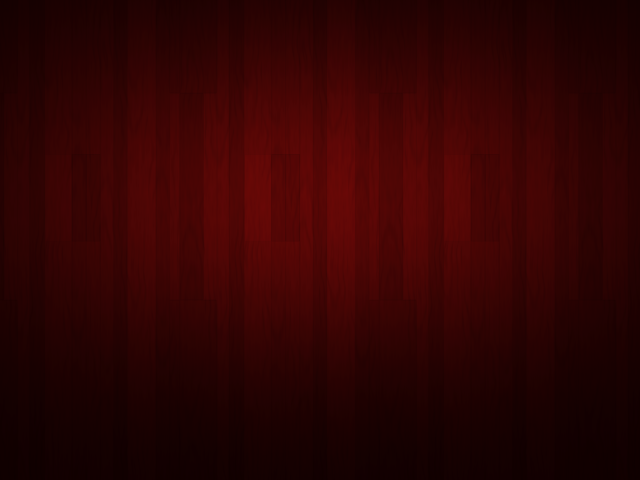
Write a WebGL 1 fragment shader that draws this texture.

```glsl
precision highp float;

uniform vec2 u_resolution;

const float TILE_WIDTH = 0.3117;
const float TILE_START = 0.3815;
const float TONE_CONTRAST = 0.72;

float hash(vec2 p) {
  return fract(sin(dot(p, vec2(12.9, 78.2))) * 4375.5);
}

// Soft-edged interval from low to high
float band(float x, float low, float high, float soft) {
  return smoothstep(low - soft, low + soft, x)
       * (1.0 - smoothstep(high - soft, high + soft, x));
}

// Tone multiplier of one board, with a faint groove along its outline
float board(vec2 p, vec2 span, vec2 ends, float tone, vec2 soft) {
  float mask = band(p.x, span.x, span.y, soft.x) * band(p.y, ends.x, ends.y, soft.y);
  float side = min(abs(p.x - span.x), abs(p.x - span.y)) / soft.x;
  float tip = min(abs(p.y - ends.x), abs(p.y - ends.y)) / soft.y;
  float groove = 1.0 - smoothstep(0.3, 1.8, min(side, tip));
  float softened = mix(1.0, tone, TONE_CONTRAST);
  return mix(1.0, softened * (1.0 - 0.07 * groove), mask);
}

// Distance to the nearest scattered cell point
float cellular(vec2 p) {
  vec2 cell = floor(p);
  float nearest = 2.0;
  for (int j = -1; j <= 1; j++) {
    for (int i = -1; i <= 1; i++) {
      vec2 c = cell + vec2(float(i), float(j));
      vec2 point = c + vec2(hash(c), hash(c + 17.3));
      nearest = min(nearest, length(p - point));
    }
  }
  return nearest;
}

// Thin dark growth lines, one column of long arches per board
float rings(vec2 p) {
  float column = p.x * 7.0 + 0.37;
  float id = mod(floor(column), 7.0);
  float x = fract(column) - 0.5;
  float y = fract(p.y * 2.2 + 0.2 + hash(vec2(id, 3.0))) - 0.5;
  x += 0.05 * sin(p.y * 31.0 + id * 2.0) + 0.02 * sin(p.y * 83.0 + id);
  float wave = 0.5 + 0.5 * sin(36.0 * length(vec2(x, y * 0.9)));
  float patches = 0.5 + 0.5 * sin(p.y * 17.0 + id * 2.4);
  return wave * wave * wave * patches;
}

float grain(vec2 p) {
  float fibre = cellular(p * vec2(75.0, 30.0)) - 0.45;
  float streak = sin(p.x * 190.0 + 2.0 * sin(p.y * 9.0 + p.x * 25.0));
  return 1.015 + 0.07 * fibre + 0.01 * streak - 0.085 * rings(p);
}

// Boards of one tile, spans given as fractions of the tile width
float floorTone(vec2 p, vec2 soft) {
  vec2 whole = vec2(-1.0, 2.0);
  vec2 shortRun = vec2(0.497, 0.679);
  vec2 longRun = vec2(0.375, 0.806);
  vec2 below = vec2(-1.0, longRun.x);
  vec2 above = vec2(longRun.y, 2.0);

  float tone = board(p, vec2(0.0, 0.137), whole, 1.06, soft);
  tone *= board(p, vec2(0.0, 0.137), shortRun, 1.07, soft);
  tone *= board(p, vec2(0.137, 0.208), whole, 1.0, soft);
  tone *= board(p, vec2(0.137, 0.208), shortRun, 0.9, soft);
  tone *= board(p, vec2(0.208, 0.279), whole, 1.02, soft);
  tone *= board(p, vec2(0.208, 0.279), shortRun, 0.87, soft);
  tone *= board(p, vec2(0.279, 0.346), whole, 1.02, soft);
  tone *= board(p, vec2(0.346, 0.414), whole, 0.86, soft);
  tone *= board(p, vec2(0.414, 0.558), whole, 1.09, soft);
  tone *= board(p, vec2(0.558, 0.626), whole, 0.9, soft);
  tone *= board(p, vec2(0.626, 0.677), longRun, 1.0, soft);
  tone *= board(p, vec2(0.677, 0.796), longRun, 0.83, soft);
  tone *= board(p, vec2(0.796, 0.864), longRun, 1.03, soft);
  tone *= board(p, vec2(0.626, 0.677), below, 0.88, soft);
  tone *= board(p, vec2(0.677, 0.864), below, 0.9, soft);
  tone *= board(p, vec2(0.626, 0.677), above, 0.88, soft);
  tone *= board(p, vec2(0.677, 0.864), above, 0.9, soft);
  tone *= board(p, vec2(0.864, 0.925), whole, 1.03, soft);
  return tone * board(p, vec2(0.925, 1.0), whole, 0.86, soft);
}

// Broad warm light fading into dark corners
float lamp(vec2 p, vec2 center, vec2 radius) {
  vec2 d = (p - center) / radius;
  return 0.06 + 0.31 * exp(-dot(d, d));
}

void main() {
  vec2 uv = gl_FragCoord.xy / u_resolution;
  vec2 soft = max(vec2(0.001), 0.6 / u_resolution);
  soft.x /= TILE_WIDTH;

  vec2 tile = vec2(fract((uv.x - TILE_START) / TILE_WIDTH), uv.y);
  float light = lamp(uv, vec2(0.5, 0.595), vec2(0.49, 0.35));
  float red = light * floorTone(tile, soft) * grain(tile);

  vec3 wood = vec3(red, max(0.0, 0.09 * red - 0.005), max(0.0, 0.07 * red - 0.003));
  gl_FragColor = vec4(wood, 1.0);
}
```
